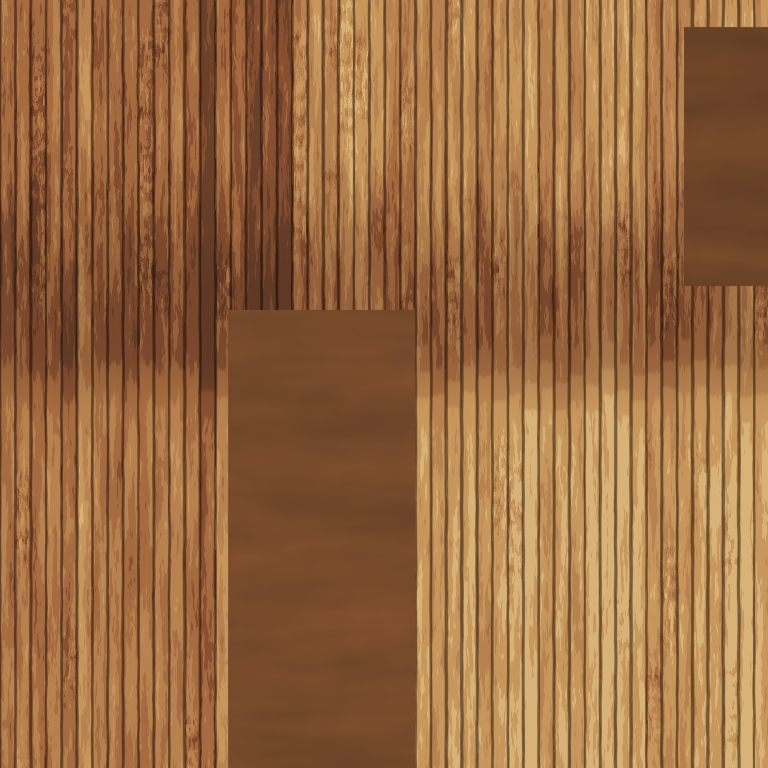
Reproduce this texture procedurally as a three.js fragment shader.

```glsl
varying vec2 vUv;

#define PLANKS 49.9
#define SEAM_WIDTH 0.075
#define SEAM_DARK 0.52
#define PLANK_VARIATION 1.5
#define STREAK_AMOUNT 1.7
#define KNOT_AMOUNT 2.6
#define STEP_SOFTNESS 0.10
#define EDGE 0.0010
#define PANEL_LOW vec4(0.297, -0.1, 0.5405, 0.5964)
#define PANEL_HIGH vec4(0.8906, 0.6276, 1.1, 0.9648)

float hash(float n) {
  return fract(sin(n * 91.345 + 4.17) * 4375.85);
}

vec2 gradientAt(vec2 cell) {
  float a = 6.2832 * fract(sin(dot(cell, vec2(127.1, 311.7))) * 4375.85);
  return vec2(cos(a), sin(a));
}

float gradientNoise(vec2 p) {
  vec2 i = floor(p), f = fract(p);
  vec2 u = f * f * f * (f * (f * 6.0 - 15.0) + 10.0);
  vec2 e = vec2(1.0, 0.0);
  float low = mix(dot(gradientAt(i), f), dot(gradientAt(i + e), f - e), u.x);
  float high = mix(dot(gradientAt(i + e.yx), f - e.yx),
                   dot(gradientAt(i + e.xx), f - e.xx), u.x);
  return mix(low, high, u.y);
}

float fbm(vec2 p) {
  float sum = 0.0, gain = 1.0;
  for (int i = 0; i < 3; i++) {
    sum += gain * gradientNoise(p);
    p = p * 2.1 + 13.7;
    gain *= 0.5;
  }
  return sum;
}

float bump(float x, float centre, float radius) {
  float d = (x - centre) / radius;
  return exp(-d * d);
}

// Wood colours from dark (0) to pale (5)
vec3 woodColour(float level) {
  vec3 c = vec3(0.42, 0.25, 0.16);
  c = mix(c, vec3(0.53, 0.31, 0.19), clamp(level, 0.0, 1.0));
  c = mix(c, vec3(0.65, 0.42, 0.25), clamp(level - 1.0, 0.0, 1.0));
  c = mix(c, vec3(0.72, 0.51, 0.31), clamp(level - 2.0, 0.0, 1.0));
  c = mix(c, vec3(0.78, 0.59, 0.36), clamp(level - 3.0, 0.0, 1.0));
  return mix(c, vec3(0.85, 0.70, 0.47), clamp(level - 4.0, 0.0, 1.0));
}

// Dark stain across the planks, crisp below and fading upward
float stain(float y) {
  return smoothstep(0.46, 0.55, y) * (1.0 - smoothstep(0.62, 0.82, y));
}

// Broad light and dark areas of the wall
float wallTone(vec2 p) {
  float right = smoothstep(0.372, 0.382, p.x);
  float upper = smoothstep(0.42, 0.56, p.y);
  float tone = mix(mix(2.8, 2.3, upper), mix(4.2, 3.4, upper), right);
  tone -= mix(0.9, 1.45, right) * stain(p.y);
  tone -= 0.9 * upper * smoothstep(0.25, 0.26, p.x) * (1.0 - right);
  tone -= 1.5 * bump(p.x, 0.265, 0.009);
  return tone - 0.8 * upper * bump(p.x, 0.367, 0.009);
}

vec3 plankWall(vec2 p) {
  float wobble = 0.05 * gradientNoise(vec2(p.x * 40.0, p.y * 25.0));
  float column = p.x * PLANKS + wobble;
  float id = floor(column);
  float across = fract(column);
  vec2 shift = vec2(id * 7.3, hash(id) * 40.0);

  // Long fibres with ragged ends
  float fibre = gradientNoise(vec2(p.x * 105.0, p.y * 7.0) + shift);
  fibre += 0.55 * gradientNoise(vec2(p.x * 260.0, p.y * 28.0) + shift);
  fibre += 0.30 * gradientNoise(vec2(p.x * 420.0, p.y * 85.0) + shift);

  // Knotty patches on some planks
  float patchMask = smoothstep(0.1, 0.35, gradientNoise(vec2(id * 3.71, p.y * 6.0 + shift.y)));
  patchMask *= step(0.55, hash(id + 70.0));
  float knot = fbm(vec2(p.x * 130.0 + 2.0 * fibre, p.y * 48.0) + shift);

  float raggedY = p.y + 0.06 * fibre + 0.05 * (hash(id + 31.0) - 0.5);
  float tone = wallTone(vec2((id + 0.5) / PLANKS, raggedY));
  tone += PLANK_VARIATION * (hash(id + 12.0) - 0.5);
  tone += STREAK_AMOUNT * fibre + KNOT_AMOUNT * patchMask * min(knot, 0.25);

  float level = floor(tone) + smoothstep(0.5 - STEP_SOFTNESS, 0.5 + STEP_SOFTNESS, fract(tone));
  vec3 colour = woodColour(mix(level, tone, 0.15));
  colour *= 1.0 - 0.10 * stain(p.y + 0.03 * gradientNoise(p * 9.0));

  // Grooves between planks
  float gap = min(across, 1.0 - across);
  float width = SEAM_WIDTH * (0.8 + 0.7 * hash(floor(column + 0.5) + 5.0));
  float groove = 1.0 - smoothstep(width * 0.5, width + 0.06, gap);
  return mix(colour, colour * SEAM_DARK * vec3(1.08, 1.0, 0.95), groove);
}

// Smooth brown board with faint horizontal bands
vec3 panelColour(vec2 p) {
  float bands = fbm(vec2(p.x * 3.5, p.y * 17.0));
  float mottling = fbm(p * 28.0 + 5.0);
  float warm = clamp(0.45 + 0.65 * bands + 0.12 * mottling, 0.0, 1.0);
  vec3 colour = mix(vec3(0.42, 0.265, 0.16), vec3(0.52, 0.32, 0.18), warm);
  return colour * (1.0 - 0.08 * smoothstep(0.8, 0.9, p.x));
}

float boxMask(vec2 p, vec4 box) {
  vec2 inside = min(p - box.xy, box.zw - p);
  return smoothstep(-EDGE, EDGE, min(inside.x, inside.y));
}

void main() {
  vec2 p = vUv;
  float panels = max(boxMask(p, PANEL_LOW), boxMask(p, PANEL_HIGH));
  gl_FragColor = vec4(mix(plankWall(p), panelColour(p), panels), 1.0);
}
```
